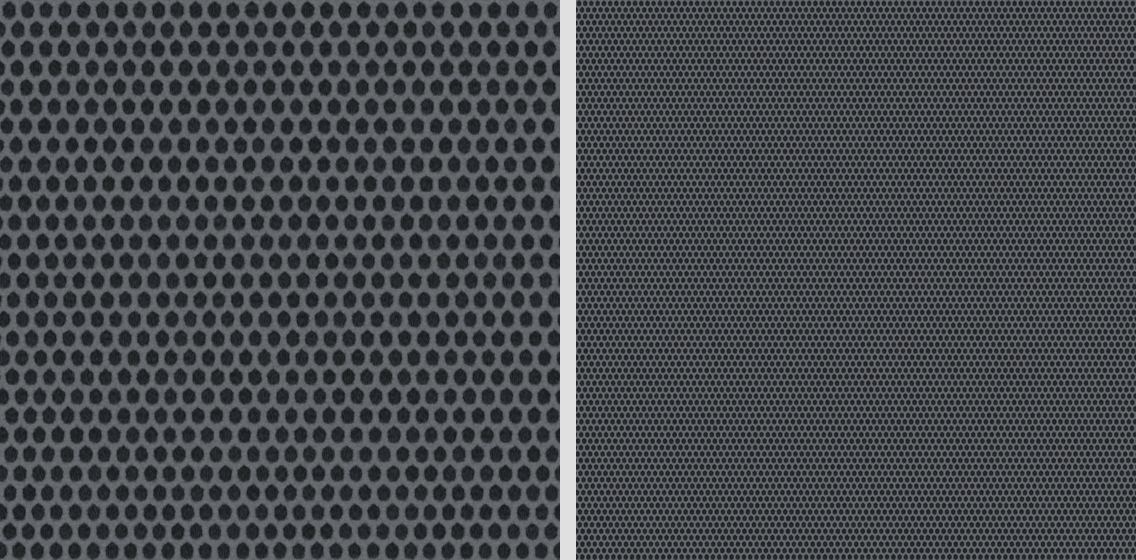
Left, the tile; right, the same tile 3 across and 3 down.
Give the GLSL for this texture, as a WebGL 2 fragment shader.

```glsl
#version 300 es
precision highp float;

uniform vec2 u_resolution;
out vec4 fragColor;

// Layout, in whole repeats across the canvas
const float COLUMNS = 30.0;
const float ROWS = 29.0;
const float ROW_SHIFT = 15.0 / 29.0;   // sideways step per row, closes after all rows
const float CELL_ASPECT = COLUMNS / ROWS;

// Hole shape, in column widths
const vec2 HOLE_RADIUS = vec2(0.352, 0.468);
const float HOLE_SQUARENESS = 2.4;
const vec2 ROOF_NORMAL = vec2(0.64, 0.768);
const float ROOF_OFFSET = 0.366;
const float SIZE_VARIATION = 0.02;
const float POSITION_JITTER = 0.025;
const float EDGE_RAGGEDNESS = 0.035;
const float EDGE_SOFTNESS = 0.045;

// Surface detail
const float GRAIN_COARSE = 120.0;
const float GRAIN_FINE = 232.0;
const vec2 FIBRE_SCALE = vec2(13.0, 4.5);
const float FIBRE_TILT = 1.5;

const vec3 MESH_LIGHT = vec3(0.425, 0.435, 0.447);
const vec3 MESH_BASE = vec3(0.355, 0.367, 0.385);
const vec3 RIM_COLOR = vec3(0.25, 0.265, 0.28);
const vec3 FIBRE_LIGHT = vec3(0.185, 0.195, 0.207);
const vec3 FIBRE_DARK = vec3(0.108, 0.112, 0.12);

vec2 hash22(vec2 p) {
    vec2 k = vec2(dot(p, vec2(127.1, 311.7)), dot(p, vec2(269.5, 183.3)));
    return fract(sin(k) * 43758.5);
}

vec2 gradientAt(vec2 corner, float period) {
    float angle = 6.28319 * hash22(mod(corner, period)).x;
    return vec2(cos(angle), sin(angle));
}

// Gradient noise that wraps after a whole period
float gradientNoise(vec2 p, float period) {
    vec2 i = floor(p);
    vec2 f = p - i;
    vec2 w = f * f * f * (f * (f * 6.0 - 15.0) + 10.0);
    vec2 e = vec2(1.0, 0.0);
    float a = dot(gradientAt(i, period), f);
    float b = dot(gradientAt(i + e.xy, period), f - e.xy);
    float c = dot(gradientAt(i + e.yx, period), f - e.yx);
    float d = dot(gradientAt(i + e.xx, period), f - e.xx);
    return mix(mix(a, b, w.x), mix(c, d, w.x), w.y);
}

// Squarish oval cut to a soft point at the top
float holeDistance(vec2 p) {
    vec2 q = pow(abs(p) / HOLE_RADIUS, vec2(HOLE_SQUARENESS));
    float oval = (pow(q.x + q.y, 1.0 / HOLE_SQUARENESS) - 1.0) * HOLE_RADIUS.x;
    float roof = dot(vec2(sqrt(p.x * p.x + 0.0006), p.y), ROOF_NORMAL) - ROOF_OFFSET;
    float blend = max(0.06 - abs(oval - roof), 0.0);
    return max(oval, roof) + blend * blend / 0.24;
}

// Dark pile inside a hole: tilted strands that fan out upwards
vec3 fibreColor(vec2 p, vec2 id) {
    vec2 random = hash22(id + 71.0);
    float tilt = (random.x - 0.5) * FIBRE_TILT;
    vec2 q = mat2(cos(tilt), sin(tilt), -sin(tilt), cos(tilt)) * p;
    q.x /= 1.0 + 0.7 * q.y;
    vec2 offset = id * 31.0;
    float strands = gradientNoise(q * FIBRE_SCALE + offset, 1024.0);
    float clumps = gradientNoise(p * 5.0 + offset + 11.0, 1024.0);
    float light = 0.47 + 0.85 * strands + 0.5 * clumps;
    light -= 0.35 * p.y + 0.3 * smoothstep(0.15, 0.35, abs(p.x));
    light += 0.25 * (random.y - 0.5);
    return mix(FIBRE_DARK, FIBRE_LIGHT, clamp(light, 0.0, 1.2));
}

void main() {
    vec2 uv = gl_FragCoord.xy / u_resolution;
    vec2 grid = uv * vec2(COLUMNS, ROWS);

    // Nearest hole among this row and its neighbours
    float nearest = 10.0;
    vec2 local = vec2(0.0);
    vec2 holeId = vec2(0.0);
    for (int k = -1; k <= 1; k++) {
        float row = floor(grid.y) + float(k);
        float wrappedRow = mod(row, ROWS);
        float shift = wrappedRow * ROW_SHIFT;
        float column = floor(grid.x - shift + 0.5);
        vec2 id = vec2(mod(column, COLUMNS), wrappedRow);
        vec2 random = hash22(id) - 0.5;
        vec2 p = grid - vec2(column + shift, row + 0.5);
        p.y *= CELL_ASPECT;
        p += random * POSITION_JITTER;
        float d = holeDistance(p) + random.x * SIZE_VARIATION;
        if (d < nearest) {
            nearest = d;
            local = p;
            holeId = id;
        }
    }

    // Grainy knitted mesh, brighter along the middle of each wall
    float coarse = gradientNoise(uv * GRAIN_COARSE, GRAIN_COARSE);
    float fine = gradientNoise(uv * GRAIN_FINE + 0.37, GRAIN_FINE);
    float meshLight = 0.25 + 0.55 * coarse + 0.75 * fine;
    meshLight += 0.4 * smoothstep(0.02, 0.14, nearest);
    vec3 mesh = mix(MESH_BASE, MESH_LIGHT, clamp(meshLight, -0.35, 1.3));

    // Ragged, shaded rim between mesh and pile
    float edge = nearest + EDGE_RAGGEDNESS * (coarse + fine);
    float softness = EDGE_SOFTNESS + 0.5 * COLUMNS / u_resolution.x;
    vec3 color = mix(fibreColor(local, holeId), RIM_COLOR, smoothstep(-softness, 0.0, edge));
    color = mix(color, mesh, smoothstep(-0.3 * softness, 0.7 * softness, edge));
    fragColor = vec4(color, 1.0);
}
```
